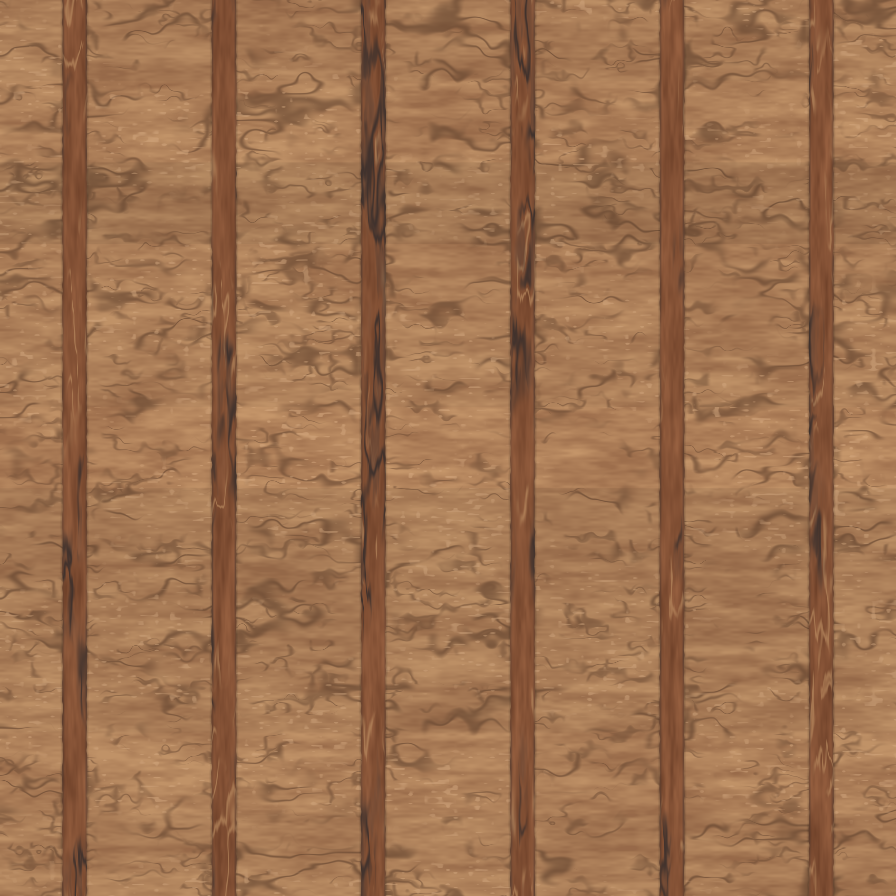
Write a WebGL 1 fragment shader that draws this texture.

```glsl
precision highp float;
// Weathered tan boards in eleven horizontal rows, crossed by six narrow
// red-brown vertical battens. Stretched value noise gives the grain, and
// its masked contour lines give the cracks, veins and pale flecks.

uniform vec2 u_resolution;

const float BATTENS = 6.0;
const float ROWS = 11.0;
const float DARK_ROW = 8.0;
const float HALF_WIDTH = 0.0137;

const vec3 BOARD_DARK = vec3(0.60, 0.42, 0.29);
const vec3 BOARD_LIGHT = vec3(0.74, 0.56, 0.395);
const vec3 CRACK = vec3(0.42, 0.29, 0.20);
const vec3 FLECK = vec3(0.83, 0.66, 0.50);
const vec3 BATTEN_DARK = vec3(0.44, 0.26, 0.165);
const vec3 BATTEN_LIGHT = vec3(0.59, 0.375, 0.25);
const vec3 VEIN_DARK = vec3(0.22, 0.18, 0.17);
const vec3 VEIN_PALE = vec3(0.73, 0.55, 0.38);

float hash(vec2 p) {
  vec3 q = fract(p.xyx * 0.1031);
  q += dot(q, q.yzx + 33.33);
  return fract((q.x + q.y) * q.z);
}

float noise(vec2 p) {
  vec2 i = floor(p);
  vec2 f = fract(p);
  f = f * f * (3.0 - 2.0 * f);
  return mix(mix(hash(i), hash(i + vec2(1.0, 0.0)), f.x),
             mix(hash(i + vec2(0.0, 1.0)), hash(i + 1.0), f.x), f.y);
}

float fbm(vec2 p) {
  float sum = 0.0;
  float gain = 0.5;
  for (int i = 0; i < 3; i++) {
    sum += gain * noise(p);
    p = p * 2.03 + 17.7;
    gain *= 0.5;
  }
  return sum / 0.875;
}

// One where the value meets the level, fading out over the given width
float contour(float value, float level, float width) {
  return 1.0 - smoothstep(0.0, width, abs(value - level));
}

// Short wavy cracks along x, kept only inside scattered patches
float cracks(vec2 p, vec2 scale, float seed) {
  vec2 q = p * scale + seed;
  q.y += 1.4 * (noise(p * scale.x * vec2(2.2, 3.0) + seed) - 0.5);
  float patches = smoothstep(0.50, 0.74, noise(q * vec2(0.7, 0.5) + 41.3));
  return contour(noise(q), 0.5, 0.16) * patches;
}

float rowTone(float row) {
  float tone = mix(0.965, 1.035, hash(vec2(row, 5.0)));
  return tone * (1.0 - 0.085 * contour(row, DARK_ROW, 0.5));
}

// Brightness of the rows, blended across one pixel at each joint
float boardTone(float y, float pixel) {
  float row = floor(y * ROWS);
  float joint = smoothstep(0.0, pixel * ROWS, fract(y * ROWS));
  return mix(rowTone(row - 1.0), rowTone(row), joint);
}

vec3 boards(vec2 p, float pixel) {
  float grain = fbm(p * vec2(17.0, 95.0));
  float mottle = fbm(p * vec2(6.0, 16.0) + 63.0);
  float fiber = noise(p * vec2(95.0, 350.0) + 9.0);
  float light = 0.56 + 1.3 * (grain - 0.5) + 0.7 * (mottle - 0.5)
              + 0.35 * (fiber - 0.5);
  vec3 color = mix(BOARD_DARK, BOARD_LIGHT, clamp(light, 0.0, 1.1));
  float split = max(cracks(p, vec2(24.0, 76.0), 12.0),
                    0.75 * cracks(p, vec2(42.0, 125.0), 87.0));
  color = mix(color, CRACK, 0.68 * split);
  float flecks = smoothstep(0.76, 0.94, noise(p * vec2(120.0, 310.0) + 150.0));
  color = mix(color, FLECK, 0.5 * flecks * smoothstep(0.35, 0.65, mottle));
  return color * boardTone(p.y, pixel);
}

// Lengthwise grain with dark knots and pale veins; x is zero at the centre
vec3 batten(float x, float y, float id) {
  vec2 p = vec2(x, y) + vec2(3.7, 9.1) * (id + 1.0);
  float grain = fbm(p * vec2(170.0, 18.0));
  float fiber = noise(p * vec2(340.0, 70.0));
  float light = 0.5 + 1.1 * (grain - 0.5) + 0.3 * (fiber - 0.5);
  vec3 color = mix(BATTEN_DARK, BATTEN_LIGHT, clamp(light, 0.0, 1.0));
  float figure = fbm(p * vec2(46.0, 8.0) + 0.35 * grain);
  float rings = fract(figure * 3.5);
  float knots = smoothstep(0.50, 0.76, noise(p * vec2(55.0, 9.0) + 31.0));
  float pale = smoothstep(0.50, 0.75, noise(p * vec2(60.0, 13.0) + 77.0));
  color = mix(color, VEIN_PALE, 0.65 * pale * contour(rings, 0.72, 0.13));
  color = mix(color, VEIN_DARK, 0.85 * knots * contour(rings, 0.35, 0.24));
  color = mix(color, VEIN_DARK, 0.35 * knots * smoothstep(0.45, 0.7, grain));
  float rim = smoothstep(0.0105, HALF_WIDTH, abs(x));
  return mix(color, VEIN_DARK, rim * (0.15 + 0.4 * noise(p * vec2(20.0, 30.0))));
}

void main() {
  vec2 uv = gl_FragCoord.xy / u_resolution;
  float pixel = 1.0 / min(u_resolution.x, u_resolution.y);
  float id = floor(uv.x * BATTENS);
  float x = (fract(uv.x * BATTENS) - 0.5) / BATTENS;

  // Slightly ragged batten edge over the boards
  float ragged = 0.0012 * (noise(vec2(uv.y * 160.0, id * 7.0 + sign(x))) - 0.5);
  float edge = abs(x) - HALF_WIDTH + ragged;
  float cover = 1.0 - smoothstep(-0.6 * pixel, 0.6 * pixel, edge);
  vec3 color = boards(uv, pixel);
  color *= 1.0 - 0.14 * (1.0 - smoothstep(0.0, 0.003, edge));
  gl_FragColor = vec4(mix(color, batten(x, uv.y, id), cover), 1.0);
}
```
